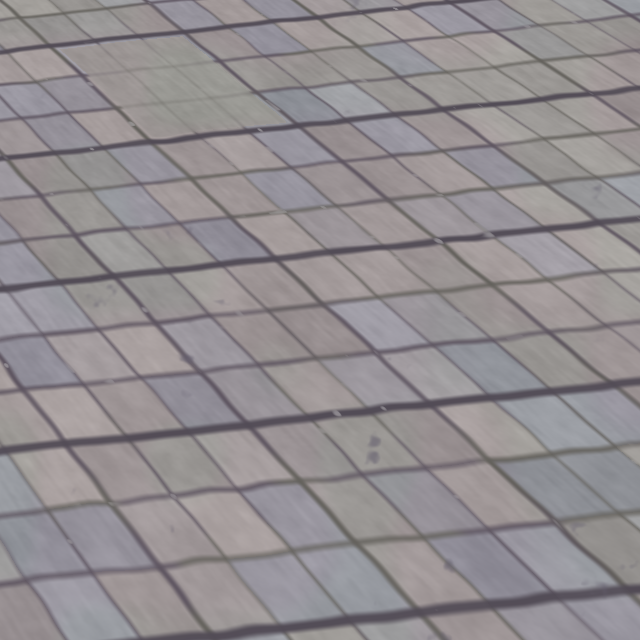
Write a three.js fragment shader that draws this texture.

```glsl
varying vec2 vUv;

const float BLOCK = 3.0; // tiles between two heavy joints

float hash(vec2 p) {
  return fract(sin(dot(p, vec2(127.1, 311.7))) * 43758.5453);
}

float noise(vec2 p) {
  vec2 i = floor(p);
  vec2 f = fract(p);
  f = f * f * (3.0 - 2.0 * f);
  float low = mix(hash(i), hash(i + vec2(1.0, 0.0)), f.x);
  float high = mix(hash(i + vec2(0.0, 1.0)), hash(i + vec2(1.0, 1.0)), f.x);
  return mix(low, high, f.y);
}

float fbm(vec2 p) {
  float sum = 0.0;
  float gain = 0.5;
  for (int i = 0; i < 4; i++) {
    sum += gain * noise(p);
    p = p * 2.03 + 17.0;
    gain *= 0.5;
  }
  return sum;
}

// Canvas position to tile coordinates on the receding ground
vec2 groundTiles(vec2 uv) {
  float drop = 1.0 - uv.y + 0.11 * uv.x;
  float row = (drop - 0.0807) / (0.1453 + 0.0892 * drop);
  float depth = 1.0 - 0.0892 * row;
  float column = 1.0 + (uv.x * depth - 0.0781 - 0.138 * row) / 0.2083;
  return BLOCK * vec2(column, row);
}

float lineDistance(float x) {
  return abs(fract(x + 0.5) - 0.5);
}

float isHeavy(float index) {
  return 1.0 - step(0.5, mod(index + 0.5, BLOCK) - 0.5);
}

float joint(float dist, float halfWidth, float blur) {
  return 1.0 - smoothstep(halfWidth - blur, halfWidth + blur, dist);
}

// Mask of one large slab whose inner joints are nearly worn away
float slabMask(vec2 tile, vec2 block) {
  vec2 d = abs(tile / BLOCK - block - 0.5);
  return 1.0 - smoothstep(0.44, 0.475, max(d.x, d.y));
}

vec3 stoneColor(vec2 tile, vec2 uv, float slab) {
  vec2 id = mix(floor(tile), vec2(4.0, 1.0), step(0.5, slab));
  float tone = hash(id + 3.7);
  float hue = hash(id + 21.3);
  vec3 stone = mix(vec3(0.578, 0.556, 0.573), vec3(0.652, 0.629, 0.638), tone);
  vec3 cool = vec3(-0.016, -0.004, 0.022);
  vec3 warm = vec3(0.014, 0.002, -0.010);
  stone += mix(cool, warm, smoothstep(0.1, 0.55, hue));

  // Grain along the tiles and broad weathering
  float grain = noise(tile * vec2(13.0, 2.5)) - 0.5;
  float wear = fbm(uv * 9.0) - 0.47;
  float fine = fbm(tile * 5.0 + 40.0) - 0.47;
  stone += 0.030 * grain + 0.070 * wear + 0.060 * fine;
  stone += vec3(-0.012, 0.010, -0.004) * smoothstep(0.5, 0.75, noise(uv * 7.0 + 9.0));
  return stone - vec3(0.035, 0.025, 0.030) * slab;
}

void main() {
  vec2 tile = groundTiles(vUv);
  vec2 wobble = vec2(noise(tile * 2.3), noise(tile * 2.1 + 31.0)) - 0.5;
  tile += 0.055 * wobble;

  float slab = slabMask(tile, vec2(1.0, 0.0));
  vec3 color = stoneColor(tile, vUv, slab);

  // Joint weight changes from segment to segment
  vec2 nearest = floor(tile + 0.5);
  float columnWear = hash(vec2(nearest.x, floor(tile.y)) + 5.0);
  float rowWear = hash(vec2(floor(tile.x), nearest.y) + 57.0);
  float heavyColumn = isHeavy(nearest.x);
  float heavyRow = isHeavy(nearest.y);
  float fade = 1.0 - 0.72 * slab;

  float columnJoint = joint(lineDistance(tile.x), mix(0.030, 0.052, heavyColumn), 0.050);
  columnJoint *= mix(0.50 + 0.36 * columnWear, 0.80 + 0.18 * columnWear, heavyColumn);
  float rowJoint = joint(lineDistance(tile.y), mix(0.044, 0.068, heavyRow), 0.050);
  rowJoint *= mix(0.66 + 0.22 * rowWear, 0.92 + 0.08 * rowWear, heavyRow);

  // Soil in the joints shifts between violet and moss
  vec3 violetSoil = vec3(0.365, 0.330, 0.375);
  vec3 mossSoil = vec3(0.390, 0.380, 0.360);
  vec3 soil = mix(violetSoil, mossSoil, smoothstep(0.4, 0.7, noise(tile * 0.9 + 12.0)));
  color = mix(color, soil, columnJoint * fade);
  color = mix(color, mix(soil, vec3(0.320, 0.295, 0.335), heavyRow), rowJoint * fade);

  // Scattered dark stains and pale chips
  float stain = smoothstep(0.72, 0.84, fbm(vUv * 17.0 + 63.0));
  float chip = smoothstep(0.91, 0.98, noise(tile * 4.0 + 90.0)) * max(columnJoint, rowJoint);
  color = mix(color, vec3(0.390, 0.370, 0.430), 0.6 * stain);
  color = mix(color, vec3(0.700, 0.690, 0.700), 0.6 * chip);

  gl_FragColor = vec4(color, 1.0);
}
```
